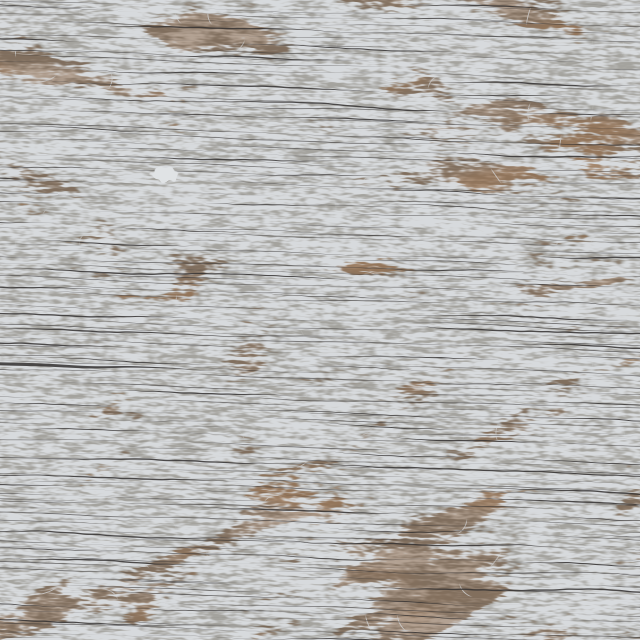
Write a Shadertoy shader that draws this texture.

```glsl
#define PAINT_LIGHT vec3(0.845, 0.855, 0.865)
#define PAINT_SHADE vec3(0.645, 0.640, 0.620)
#define WOOD_LIGHT vec3(0.69, 0.615, 0.55)
#define WOOD_DARK vec3(0.49, 0.415, 0.345)
#define WOOD_OCHRE vec3(0.62, 0.46, 0.32)
#define CRACK_COLOR vec3(0.20, 0.19, 0.19)
#define GRAIN_SLOPE 0.03
#define WEAR_LEVEL 0.40
#define CRACK_ROWS 44.0
#define CRACK_WIDTH 0.0011
#define SPLINTER_CELLS 20.0

float hash(vec2 p) {
    vec3 q = fract(vec3(p.xyx) * 0.1031);
    q += dot(q, q.yzx + 33.33);
    return fract((q.x + q.y) * q.z);
}

vec2 cellGradient(vec2 cell) {
    float angle = 6.2832 * hash(cell + 71.0);
    return vec2(cos(angle), sin(angle));
}

float noise(vec2 p) {
    vec2 i = floor(p), f = fract(p);
    vec2 u = f * f * f * (f * (f * 6.0 - 15.0) + 10.0);
    vec2 e = vec2(1.0, 0.0);
    float low = mix(dot(cellGradient(i), f),
                    dot(cellGradient(i + e.xy), f - e.xy), u.x);
    float high = mix(dot(cellGradient(i + e.yx), f - e.yx),
                     dot(cellGradient(i + e.xx), f - e.xx), u.x);
    return mix(low, high, u.y);
}

float fbm(vec2 p) {
    float sum = 0.0, amplitude = 1.0;
    for (int i = 0; i < 4; i++) {
        sum += amplitude * noise(p);
        p = p * 2.03 + 17.3;
        amplitude *= 0.5;
    }
    return sum;
}

// Soft elliptical blob, one at its centre
float blob(vec2 p, vec2 centre, vec2 radius) {
    vec2 d = (p - centre) / radius;
    return exp(-dot(d, d));
}

// Coverage of a line that may be thinner than a pixel
float lineCoverage(float d, float halfWidth, float pixel) {
    return clamp(halfWidth + 0.5 * pixel - d, 0.0, min(pixel, 2.0 * halfWidth)) / pixel;
}

// Broken, wavering lines, one per row
float cracks(vec2 p, float rows, float width, float pixel) {
    float y = rows * (p.y + 0.006 * noise(p * vec2(3.0, 5.0)));
    float row = floor(y);
    float seed = hash(vec2(row, rows));
    float centre = mix(0.3, 0.7, seed) + 0.22 * noise(vec2(p.x * 7.0, row * 7.37 + 0.5))
                 + 0.05 * noise(vec2(p.x * 40.0, row * 3.31));
    float presence = noise(vec2(p.x * 3.5 + seed * 60.0, row * 3.73 + 0.5));
    float halfWidth = width * smoothstep(-0.15, 0.4, presence);
    return lineCoverage(abs(fract(y) - centre) / rows, halfWidth, pixel);
}

// Worn areas follow slanted growth rings and gather on the right
float wear(vec2 p) {
    float tilt = mix(0.38, -0.12, smoothstep(0.35, 0.75, p.y));
    vec2 q = vec2(p.x, p.y - tilt * (p.x - 0.5));
    q.y += 0.02 * noise(p * vec2(9.0, 14.0));
    float bias = 0.42 * blob(p, vec2(0.75, 0.06), vec2(0.40, 0.10))
               + 0.38 * blob(p, vec2(0.92, 0.77), vec2(0.26, 0.09))
               + 0.28 * blob(p, vec2(0.35, 0.94), vec2(0.30, 0.04))
               + 0.30 * blob(q, vec2(0.65, 0.22), vec2(0.25, 0.05));
    return fbm(q * vec2(4.2, 11.0) + vec2(3.7, 8.2)) + bias;
}

// Short pale hairs, one candidate per cell
float splinters(vec2 p, float pixel) {
    vec2 cell = floor(p * SPLINTER_CELLS);
    vec2 local = fract(p * SPLINTER_CELLS) - 0.5;
    float angle = 3.1416 * hash(cell + 5.0);
    vec2 along = vec2(cos(angle), sin(angle));
    float t = dot(local, along);
    float bend = (hash(cell + 9.0) - 0.5) * 2.5 * t * t;
    float d = abs(dot(local, vec2(-along.y, along.x)) - bend) / SPLINTER_CELLS;
    float ends = 1.0 - smoothstep(0.15, 0.32, abs(t));
    return ends * step(0.55, hash(cell + 13.0)) * lineCoverage(d, 0.0007, pixel);
}

void mainImage(out vec4 fragColor, in vec2 fragCoord) {
    float pixel = 1.0 / iResolution.y;
    vec2 p = fragCoord * pixel;
    vec2 g = vec2(p.x, p.y + GRAIN_SLOPE * p.x);

    // Fibres at two scales
    float fibre = noise(g * vec2(22.0, 165.0)) + 0.7 * noise(g * vec2(75.0, 310.0));
    float broad = noise(g * vec2(5.0, 38.0));

    // Paint, thinner in places
    float thickness = fibre + 0.35 * broad + 0.15 * noise(p * 4.0);
    vec3 color = mix(PAINT_SHADE, PAINT_LIGHT, smoothstep(-0.6, 0.3, thickness));

    // Bare wood with ragged edges
    float worn = wear(p) - 0.30 * fibre - 0.25 * broad;
    float bare = smoothstep(WEAR_LEVEL - 0.08, WEAR_LEVEL + 0.16, worn);
    vec3 wood = mix(WOOD_DARK, WOOD_LIGHT, smoothstep(-0.45, 0.4, 0.6 * fibre + 0.8 * broad));
    wood = mix(wood, WOOD_OCHRE, 0.6 * smoothstep(0.05, 0.4, noise(g * vec2(5.0, 14.0) + 31.0)));
    color = mix(color, wood, 0.92 * bare);

    // Pale hairs, mostly over the wood
    color = mix(color, PAINT_LIGHT, splinters(p, pixel) * (0.15 + 0.6 * bare));

    // Cracks and one long split on the left
    float dark = max(cracks(g, CRACK_ROWS, CRACK_WIDTH, pixel),
                     0.75 * cracks(g + 0.37, CRACK_ROWS * 2.1, CRACK_WIDTH * 0.6, pixel));
    float splitY = 0.432 + 0.004 * noise(vec2(g.x * 9.0, 4.5));
    float splitWidth = 0.0024 * (1.0 - smoothstep(0.03, 0.38, p.x));
    dark = max(dark, lineCoverage(abs(g.y - splitY), splitWidth, pixel));
    color = mix(color, CRACK_COLOR, 0.85 * dark);

    // Chip of thick paint
    float chip = length((p - vec2(0.257, 0.728)) / vec2(0.020, 0.013)) + 0.5 * noise(p * 90.0);
    color = mix(color, PAINT_LIGHT * 1.04, 1.0 - smoothstep(0.85, 1.05, chip));

    fragColor = vec4(color, 1.0);
}
```
